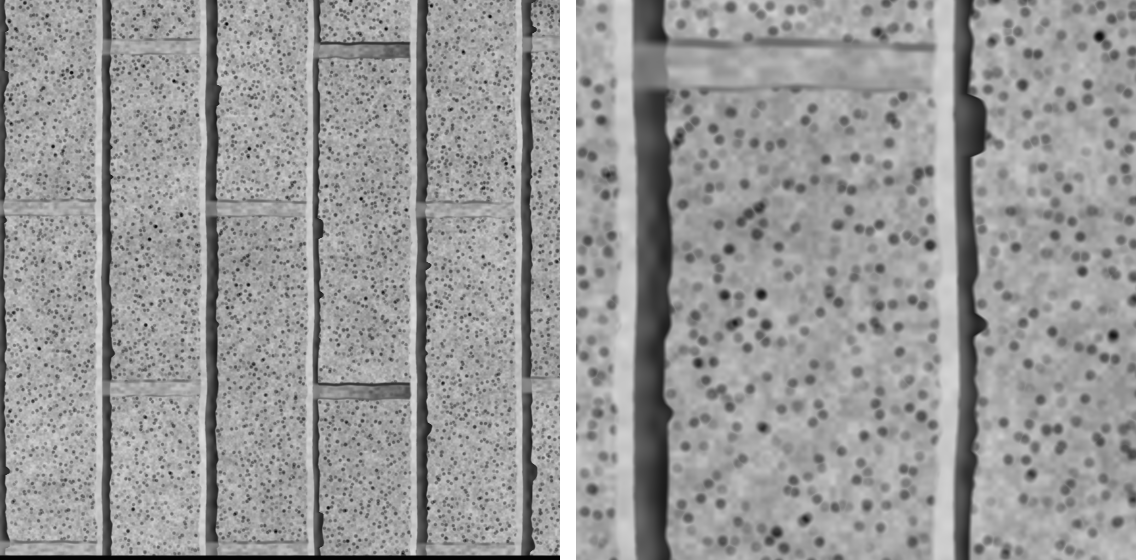
Left: the whole. Right: its middle third, enlarged.
Write a WebGL 1 fragment shader that draws this texture.

```glsl
precision highp float;
// Upright grey bricks in staggered columns, with side-lit grooves and speckled faces.
uniform vec2 u_resolution;

const float COLUMN_PITCH = 0.1875;
const float BRICK_LENGTH = 0.609;
const float STAGGER = 0.284;
const float BED_HALF = 0.0135;

float hash(vec2 p) {
  vec3 q = fract(vec3(p.xyx) * 0.1031);
  q += dot(q, q.yzx + 33.33);
  return fract((q.x + q.y) * q.z);
}

float noise(vec2 p) {
  vec2 i = floor(p), f = fract(p);
  f = f * f * (3.0 - 2.0 * f);
  return mix(mix(hash(i), hash(i + vec2(1.0, 0.0)), f.x),
             mix(hash(i + vec2(0.0, 1.0)), hash(i + vec2(1.0, 1.0)), f.x), f.y);
}

// Dark pits: one randomly placed, randomly strong dot per cell.
float pits(vec2 p, float cells, float radius, float rarity) {
  vec2 q = p * cells, base = floor(q);
  float pit = 0.0;
  for (int j = -1; j <= 1; j++) {
    for (int i = -1; i <= 1; i++) {
      vec2 cell = base + vec2(float(i), float(j));
      vec2 centre = cell + vec2(hash(cell + 11.0), hash(cell + 47.0));
      float strength = smoothstep(rarity, 1.0, hash(cell + 83.0));
      float dist = length(q - centre) / cells;
      pit = max(pit, strength * (1.0 - smoothstep(radius * 0.25, radius, dist)));
    }
  }
  return pit;
}

// Soft-edged band between two limits.
float band(float x, float lo, float hi, float soft) {
  return smoothstep(lo - soft, lo + soft, x) - smoothstep(hi - soft, hi + soft, x);
}

// Brick coordinate along a column: whole numbers lie on the bed joints.
float brickCoord(float column, float y) {
  float jitter = 0.014 * (hash(vec2(column, 5.0)) - 0.5);
  return (y - 0.023 - mod(column, 2.0) * STAGGER - jitter) / BRICK_LENGTH;
}

// Signed distance to the nearest bed joint, positive above it.
float bedDistance(float column, float y) {
  return (fract(brickCoord(column, y) + 0.5) - 0.5) * BRICK_LENGTH;
}

float brickFace(vec2 p, float column) {
  float row = floor(brickCoord(column, p.y));
  float tone = 0.66 + 0.05 * (hash(vec2(column + 3.0, row + 9.0)) - 0.5);
  tone += 0.07 * (noise(p * 9.0) - 0.5) + 0.06 * (noise(p * 38.0) - 0.5);
  tone += 0.13 * (noise(p * 150.0) - 0.5) + 0.10 * (noise(p * 290.0) - 0.5);
  tone -= 0.30 * pits(p, 115.0, 0.0046, 0.35);
  return tone - 0.34 * pits(p + 3.7, 58.0, 0.0052, 0.55);
}

float addBed(float tone, vec2 p, float column, float across) {
  float e = bedDistance(column, p.y) + 0.004 * (noise(p * vec2(45.0, 20.0)) - 0.5);
  float deep = 1.0 - step(0.5, abs(mod(column, 5.0) - 3.0));
  float grit = noise(p * vec2(110.0, 170.0)) - 0.5;
  float patchy = smoothstep(0.2, 0.75, noise(p * vec2(60.0, 30.0)));
  float mortar = mix(0.66, 0.55 - 0.24 * smoothstep(0.2, 0.9, across), deep) + 0.22 * grit;
  tone = mix(tone, mortar, 0.85 * band(e, -BED_HALF, BED_HALF, 0.002));
  float topLine = band(e, BED_HALF - 0.003, BED_HALF + 0.002, 0.002);
  float lowLine = band(e, -BED_HALF - 0.001, -BED_HALF + 0.002, 0.002);
  tone = mix(tone, mix(0.38, 0.17, deep), topLine * mix(0.25 + 0.6 * patchy, 0.9, deep));
  return mix(tone, 0.36, lowLine * mix(0.15 + 0.5 * patchy, 0.75, deep));
}

// Bright lit lip on the left, shaded groove on the right.
float addGroove(float tone, vec2 p, float joint, float d) {
  float width = 0.0155 + 0.005 * cos((joint - 1.7) * 2.3);
  float wobble = 0.004 * (noise(vec2(joint * 7.0, p.y * 16.0)) - 0.5);
  float ragged = 0.004 * (noise(vec2(joint * 13.0, p.y * 95.0)) - 0.5);
  float left = -0.5 * width + wobble;
  float right = 0.5 * width + wobble + ragged;
  float chip = smoothstep(0.83, 0.97, noise(vec2(joint * 19.0, p.y * 38.0)));
  right += 0.008 * chip;

  float lipTone = 0.74 + 0.09 * noise(vec2(joint * 5.0, p.y * 9.0));
  lipTone += 0.10 * (noise(p * 130.0) - 0.5);
  tone = mix(tone, lipTone, 0.95 * band(d, left - 0.0115 + ragged, left, 0.0025));

  float shade = mix(0.36, 0.16, smoothstep(left, right, d));
  shade += 0.12 * (noise(p * vec2(140.0, 70.0)) - 0.5);
  float crossing = band(bedDistance(joint, p.y), -BED_HALF, BED_HALF, 0.004);
  shade = mix(shade, 0.60, crossing * (0.45 + 0.4 * noise(p * 70.0)));
  return mix(tone, shade, band(d, left, right, 0.0018));
}

void main() {
  vec2 p = gl_FragCoord.xy / u_resolution;
  float u = (p.x - 0.003) / COLUMN_PITCH;
  float column = floor(u), joint = floor(u + 0.5);
  float tone = brickFace(p, column);
  tone = addBed(tone, p, column, fract(u));
  tone = addGroove(tone, p, joint, (u - joint) * COLUMN_PITCH);
  // Black strip along the bottom border
  tone = mix(0.015, tone, smoothstep(0.006, 0.010, p.y));
  gl_FragColor = vec4(vec3(clamp(tone, 0.0, 1.0)), 1.0);
}
```
